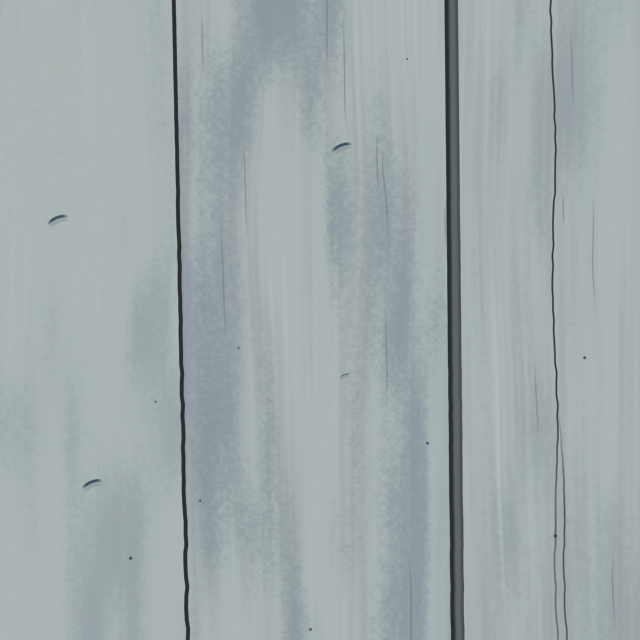
A Shadertoy shader for this texture:

```glsl
// Three weathered, pale blue-grey painted boards with two leaning gaps.
// Stretched value noise gives grain and stains; distance functions draw the
// gaps, the long crack, tilted nail dents, hairline splits and specks.

const vec3 PAINT = vec3(0.665, 0.708, 0.705);
const vec3 WORN  = vec3(0.620, 0.658, 0.664);
const vec3 STAIN = vec3(0.525, 0.572, 0.605);
const vec3 SLATE = vec3(0.370, 0.395, 0.415);
const vec3 DARK  = vec3(0.165, 0.180, 0.180);
const vec3 DENT  = vec3(0.200, 0.290, 0.350);

const vec2 GAP_TOP   = vec2(0.2715, 0.7050);  // x of both gaps at the top
const vec2 GAP_LEAN  = vec2(0.0215, 0.0100);  // drift towards the bottom
const vec2 GAP_HALF  = vec2(0.0030, 0.0105);  // half widths
const float CRACK_HALF = 0.0013;
const float SOFTNESS = 0.0013;
const int HAIRLINES = 16;
const int SPECKS = 9;

float hash(vec2 p) {
    uvec2 q = uvec2(ivec2(floor(p))) * uvec2(1597u, 3571u);
    uint n = (q.x ^ (q.y << 8u)) * 74747u + 2891u;
    n = ((n >> 15u) ^ n) * 27751u;
    n = ((n >> 13u) ^ n) * 60493u;
    return float((n >> 8u) & 65535u) / 65535.0;
}

float noise(vec2 p) {
    vec2 i = floor(p), f = fract(p);
    f = f * f * (3.0 - 2.0 * f);
    return mix(mix(hash(i), hash(i + vec2(1, 0)), f.x),
               mix(hash(i + vec2(0, 1)), hash(i + vec2(1, 1)), f.x), f.y);
}

// Soft coverage of a band around distance zero
float band(float d, float halfWidth) {
    float aa = max(SOFTNESS, 0.8 / iResolution.y);
    return 1.0 - smoothstep(halfWidth - aa, halfWidth + aa, abs(d));
}

// Painted surface: warped grain, cloudy stains and fine mottling
vec3 paintedWood(vec2 p, vec2 gaps) {
    float middle = step(gaps.x, p.x) * step(p.x, gaps.y);
    float board = step(gaps.x, p.x) + step(gaps.y, p.x);
    float warp = 0.025 * noise(vec2(p.x * 5.0, p.y * 3.0 + board * 17.0));
    vec2 g = vec2(p.x + warp, p.y + board * 9.0);

    float fine = noise(g * vec2(170.0, 5.0));
    float broad = noise(g * vec2(62.0, 2.5) + 31.0);
    float cloud = 0.6 * noise(g * vec2(11.0, 2.6) + 7.0)
                + 0.4 * noise(g * vec2(30.0, 6.0) + 53.0);
    float mottle = noise(p * 150.0) + noise(p * 260.0) - 1.0;

    float grain = mix(0.35, 1.0, 0.5 * board * (3.0 - board));
    float wear = 0.55 * cloud + grain * (0.3 * fine + 0.35 * broad - 0.2);
    vec3 col = mix(PAINT, WORN, smoothstep(0.2, 0.75, wear + 0.1 * mottle));

    // Stains gather on the middle board and along its two edges
    float edges = exp(-abs(p.x - gaps.x) / 0.035) * smoothstep(0.0, 0.3, p.y)
                * smoothstep(1.0, 0.55, p.y)
                + 0.7 * exp(-abs(gaps.y - p.x) / 0.03) * smoothstep(1.0, 0.3, p.y);
    float patchy = smoothstep(0.48, 0.85, cloud + 0.12 * mottle);
    float stain = patchy * mix(0.35, 0.75, middle)
                + middle * edges * (0.25 + 0.6 * broad);
    col = mix(col, STAIN, clamp(stain, 0.0, 0.85));

    // Pale raised brush ridges
    float ridge = smoothstep(0.72, 0.95, noise(g * vec2(95.0, 1.8) + 83.0));
    col += 0.022 * grain * ridge + 0.009 * mottle;
    return col;
}

void mainImage(out vec4 fragColor, in vec2 fragCoord) {
    vec2 p = fragCoord / iResolution.xy;
    float down = 1.0 - p.y;
    float rough = noise(vec2(p.y * 60.0, 4.0)) - 0.5;
    vec2 gaps = GAP_TOP + GAP_LEAN * down + vec2(0.003, 0.001) * rough * down;
    vec3 col = paintedWood(p, gaps);

    // Short tapered splits along the grain
    for (int i = 0; i < HAIRLINES; i++) {
        float k = float(i);
        vec2 c = vec2(mix(0.3, 0.99, hash(vec2(k, 11.0))), hash(vec2(k, 23.0)));
        float len = mix(0.03, 0.12, hash(vec2(k, 37.0)));
        vec2 d = p - c;
        d.x += 0.006 * (noise(vec2(p.y * 12.0, k)) - 0.5) + 0.03 * d.y;
        float taper = 1.0 - smoothstep(0.2, 1.0, abs(d.y) / len);
        col = mix(col, SLATE, 0.38 * taper * band(d.x, 0.0012));
    }

    // Dark specks
    for (int i = 0; i < SPECKS; i++) {
        float k = float(i);
        vec2 c = vec2(hash(vec2(k, 61.0)), hash(vec2(k, 79.0)));
        float radius = mix(0.0012, 0.0026, hash(vec2(k, 97.0)));
        col = mix(col, DARK, 0.7 * band(length(p - c), radius));
    }

    // Two curved nail dents on each of the first two boards
    for (int i = 0; i < 4; i++) {
        float b = float(i / 2), r = float(i % 2);
        vec2 c = vec2(0.089 + 0.444 * b + r * (0.054 - 0.049 * b),
                      0.659 + 0.113 * b - r * (0.413 - 0.055 * b));
        float size = 1.0 - 0.5 * b * r;
        vec2 q = mat2(0.93, -0.37, 0.37, 0.93) * (p - c) / size;
        float along = 1.0 - smoothstep(0.008, 0.019, abs(q.x));
        float arc = q.y + 14.0 * q.x * q.x - 0.001;
        col = mix(col, STAIN, 0.6 * along * band(arc + 0.004, 0.005));
        col = mix(col, DENT, 0.9 * size * along * band(arc, 0.0022));
    }

    // Long wandering crack that forks near the bottom
    float crackX = 0.863 + 0.008 * down - 0.003 * cos(14.3 * down) + 0.002 * rough;
    float fork = smoothstep(0.6, 0.8, down);
    float crack = band(p.x - crackX, CRACK_HALF) * mix(0.9, 0.5, fork);
    float branch = band(p.x - crackX - 0.014 * fork, CRACK_HALF) * 0.65 * fork;
    col = mix(col, DARK, max(crack, branch));

    // Narrow gap, then the wide gap with a shaded tongue inside
    col = mix(col, DARK, band(p.x - gaps.x, GAP_HALF.x));
    float across = (p.x - gaps.y) / GAP_HALF.y;
    vec3 tongue = mix(DARK, SLATE, smoothstep(-0.65, -0.05, across));
    tongue = mix(tongue, DARK, 0.45 * smoothstep(0.3, 0.9, across));
    col = mix(col, tongue, band(p.x - gaps.y, GAP_HALF.y));

    fragColor = vec4(col, 1.0);
}
```
